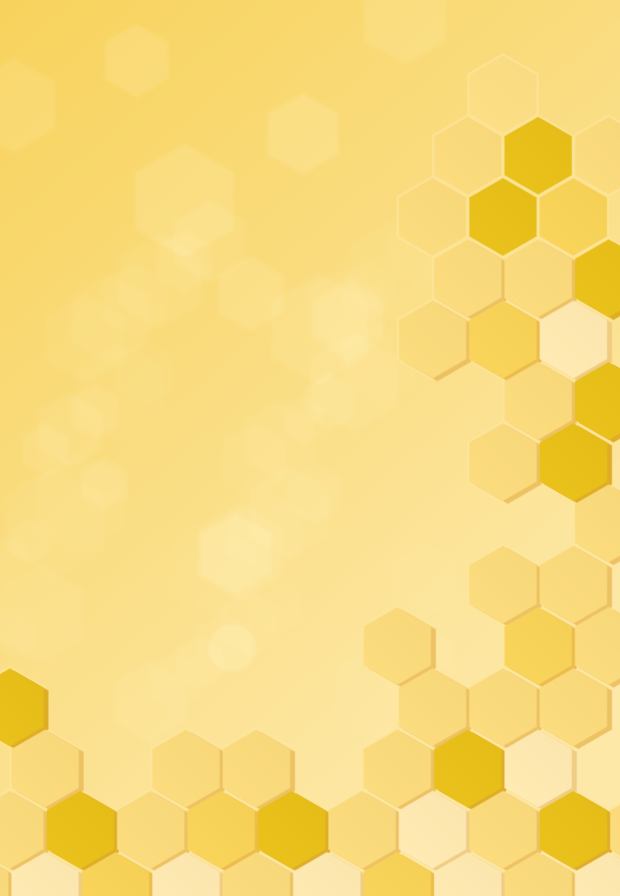
Write a WebGL 1 fragment shader that draws this background.

```glsl
precision highp float;
// Honeycomb cells along the right and bottom of a golden field with soft hexagonal glows.
uniform vec2 u_resolution;

// Signed distance to a pointy-top hexagon of the given inradius.
float hexagon(vec2 p, float inradius) {
  p = abs(p);
  return max(p.x, p.x * 0.5 + p.y * 0.866) - inradius;
}

float glowHex(vec2 p, vec2 center, float size) {
  return smoothstep(0.05, -0.05, hexagon(p - center, size));
}

float hash(float n) {
  return fract(sin(n * 12.9898) * 43758.5453);
}

bool same(float a, float b) {
  return abs(a - b) < 0.5;
}

// Which cells exist: a notched right border, a few on the left, full rows below.
bool occupied(float col, float row) {
  if (row < -0.5 || row > 13.5) return false;
  if (row > 11.5) return true;
  if (col < -0.5 || col > 8.5) return false;
  if (same(row, 0.0)) return same(col, 7.0);
  if (same(row, 9.0) && same(col, 5.0)) return true;
  if (same(row, 10.0) && same(col, 0.0)) return true;
  if (same(row, 11.0)) return !same(col, 1.0) && !same(col, 4.0) && !same(col, 8.0);
  float firstCol = 8.0 - floor(abs(row - 7.0) * 0.7 + 0.4);
  return col > max(firstCol, 6.0) - 0.5;
}

// Fill colour of a cell, from arithmetic patterns of its column and row.
vec3 cellColor(float col, float row) {
  vec3 honey = vec3(0.978, 0.855, 0.485);
  vec3 amber = vec3(0.97, 0.825, 0.345);
  vec3 gold = vec3(0.91, 0.75, 0.10);
  vec3 cream = vec3(0.99, 0.91, 0.69);
  if (row > 12.5) {
    if (same(mod(col, 2.0), 0.0)) return cream;
    return same(mod(col, 4.0), 1.0) ? amber : honey;
  }
  if (row > 10.5) {
    if (mod(col - 0.5 - 1.55 * (12.0 - row), 3.5) < 0.9) return gold;
    if (same(row + col, 18.0)) return cream;
  }
  if (same(row, 10.0) && same(col, 0.0)) return gold;
  if (row < 6.5 && row > 0.5 && !same(row, 4.0)
      && same(col, row < 2.5 ? 7.0 : 8.0)) return gold;
  if (same(row, 4.0) && same(col, 8.0)) return cream;
  float diagonal = row + 2.0 * col;
  if (same(diagonal, 18.0) || (same(diagonal, 23.0) && same(col, 7.0))) return amber;
  return honey;
}

void main() {
  // One unit is one cell width; y runs downward from the top edge.
  vec2 p = vec2(gl_FragCoord.x, u_resolution.y - gl_FragCoord.y) / u_resolution.y * 12.72;
  float aa = 12.72 / u_resolution.y;

  // Diagonal gradient
  float t = p.x / 8.77 * 0.45 + p.y / 12.72 * 0.75;
  vec3 color = mix(vec3(0.97, 0.825, 0.36), vec3(0.992, 0.91, 0.66), clamp(t, 0.0, 1.0));

  // Large glows, then a scatter of faint ones
  float glow = 0.22 * glowHex(p, vec2(1.94, 0.86), 0.45);
  glow += 0.28 * glowHex(p, vec2(4.30, 1.90), 0.50);
  glow += 0.20 * glowHex(p, vec2(5.75, 0.25), 0.58);
  glow += 0.24 * glowHex(p, vec2(2.62, 2.85), 0.70);
  glow += 0.18 * glowHex(p, vec2(0.20, 1.50), 0.58);
  glow += 0.22 * glowHex(p, vec2(3.56, 4.17), 0.46);
  glow += 0.20 * glowHex(p, vec2(4.95, 4.55), 0.50);
  glow += 0.32 * glowHex(p, vec2(3.35, 7.86), 0.50);
  glow += 0.40 * smoothstep(0.37, 0.30, length(p - vec2(3.3, 9.2)));
  for (int i = 0; i < 44; i++) {
    float n = float(i) + 1.0;
    vec2 center = vec2(fract(n * 0.618) * 6.3, 3.3 + fract(n * 0.7549) * 7.0);
    glow += mix(0.06, 0.20, hash(n + 50.0)) * glowHex(p, center, mix(0.28, 0.7, hash(n)));
  }
  color = mix(color, vec3(1.0, 0.93, 0.69), min(glow, 0.7));

  // Gather rims, offset sides and faces from the neighbouring cells
  float rim = 0.0, side = 0.0, face = 0.0;
  vec3 faceColor = color, sideColor = color;
  float nearRow = floor((p.y - 1.34) / 0.87 + 0.5);
  for (int j = -1; j <= 1; j++) {
    float row = nearRow + float(j);
    float shift = 0.14 + 0.5 * mod(row, 2.0);
    float nearCol = floor(p.x - shift + 0.5);
    for (int i = -1; i <= 1; i++) {
      float col = nearCol + float(i);
      if (!occupied(col, row)) continue;
      vec2 local = p - vec2(col + shift, 1.34 + row * 0.87);
      vec3 fill = cellColor(col, row);
      float d = hexagon(local, 0.478);
      rim = max(rim, 1.0 - smoothstep(0.01, 0.045, d));
      float cover = smoothstep(aa, -aa, d) * (row < 0.5 ? 0.7 : 1.0);
      if (cover > face) {
        face = cover;
        faceColor = fill + 0.012 * (local.y - local.x);
      }
      float depth = smoothstep(aa, -aa, hexagon(local - vec2(0.07, 0.04), 0.478));
      depth *= step(2.5, row);
      if (depth > side) {
        side = depth;
        sideColor = fill * vec3(0.94, 0.86, 0.72);
      }
    }
  }
  color = mix(color, vec3(0.995, 0.90, 0.62), rim * 0.75);
  color = mix(color, sideColor, side * 0.85);
  color = mix(color, faceColor, face);
  gl_FragColor = vec4(color, 1.0);
}
```
